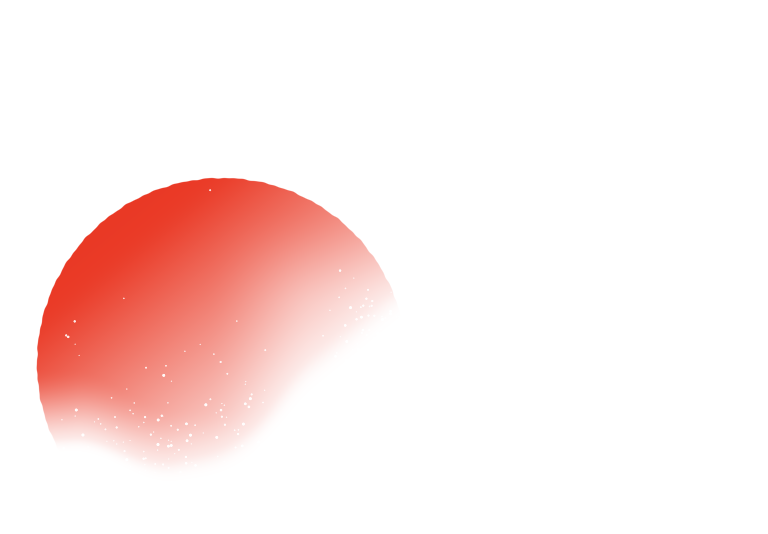
Reproduce this background procedurally as a WebGL 1 fragment shader.

```glsl
precision highp float;
uniform vec2 u_resolution;

const vec3 PAPER = vec3(1.0);
const vec3 RED = vec3(0.915, 0.22, 0.142);
const vec2 DISC_CENTER = vec2(0.4157, 0.3202); // in canvas heights
const float DISC_RADIUS = 0.3464;
const float EDGE_ROUGHNESS = 0.0016;           // in disc radii
const vec2 FADE_SLOPE = vec2(0.45, -0.55);
const float FADE_BASE = 0.56;
const float MIST_HALF_WIDTH = 0.26;
const float SPECK_GRID = 23.0;                 // cells per disc radius
const float SPECK_MIN = 0.0035;
const float SPECK_MAX = 0.0085;
const int SPECK_LAYERS = 3;

vec2 hash2(vec2 p) {
  vec3 h = fract(p.xyx * vec3(0.1031, 0.1030, 0.0973));
  h += dot(h, h.yzx + 33.33);
  return fract((h.xx + h.yz) * h.zy);
}

float softFloor(float v) {
  return 0.5 * (v + sqrt(v * v + 0.003));
}

float blob(vec2 q, vec2 center, vec2 size) {
  vec2 d = (q - center) / size;
  return exp(-dot(d, d));
}

// Signed distance to a disc with a slightly torn rim
float discDistance(vec2 q) {
  float a = atan(q.y, q.x);
  float rough = sin(a * 41.0) + 0.7 * sin(a * 67.0 + 1.3) + 0.5 * sin(a * 113.0 + 4.0);
  return length(q) - 1.0 + EDGE_ROUGHNESS * rough;
}

// Amount of paper showing through: 0 is full ink, 1 is bare paper
float fadeAmount(vec2 q) {
  float diagonal = FADE_BASE + dot(q, FADE_SLOPE);
  diagonal += 0.14 * smoothstep(-0.1, 0.5, q.x) * (1.0 - smoothstep(0.3, 0.85, q.y));
  float ink = min(softFloor(1.0 - softFloor(diagonal)), 1.0);

  // Low mist, higher at the left rim
  float mistLine = mix(-0.29, -0.5, smoothstep(-0.8, -0.25, q.x));
  float mist = 1.0 - smoothstep(mistLine - MIST_HALF_WIDTH, mistLine + MIST_HALF_WIDTH, q.y);
  ink *= 1.0 - mist;
  return 1.0 - ink * smoothstep(0.01, 0.12, ink);
}

float speckDensity(vec2 q) {
  float d = 0.55 * blob(q, vec2(0.87, 0.12), vec2(0.19, 0.27));
  d += 0.26 * blob(q, vec2(-0.48, -0.47), vec2(0.38, 0.16));
  d += 0.18 * blob(q, vec2(-0.88, 0.12), vec2(0.16, 0.10));
  d += 0.24 * blob(q, vec2(0.09, -0.27), vec2(0.13, 0.28));
  d += 0.07 * blob(q, vec2(-0.34, -0.05), vec2(0.18, 0.15));
  return d;
}

// Cellular layers with at most one dot in each cell
float specks(vec2 q, float pixel) {
  float cover = 0.0;
  for (int i = 0; i < SPECK_LAYERS; i++) {
    float layer = float(i);
    vec2 shift = layer * vec2(0.37, 0.61);
    vec2 g = q * SPECK_GRID + shift;
    vec2 cell = floor(g);
    vec2 key = cell + 80.0 + layer * 57.0;
    vec2 spot = 0.25 + 0.5 * hash2(key);
    vec2 dice = hash2(key + 19.7);
    float present = step(dice.x, speckDensity((cell + 0.5 - shift) / SPECK_GRID));
    float radius = mix(SPECK_MIN, SPECK_MAX, dice.y * dice.y);
    float d = length(g - cell - spot) / SPECK_GRID - radius;
    float dot = 1.0 - smoothstep(-0.5 * pixel, 0.5 * pixel, d);
    cover = max(cover, present * dot * mix(0.6, 0.95, dice.y));
  }
  return cover;
}

void main() {
  vec2 p = gl_FragCoord.xy / u_resolution.y;
  vec2 q = (p - DISC_CENTER) / DISC_RADIUS;
  float pixel = 1.0 / (u_resolution.y * DISC_RADIUS);

  float disc = 1.0 - smoothstep(-0.75 * pixel, 0.75 * pixel, discDistance(q));
  float ink = disc * (1.0 - fadeAmount(q));
  ink *= 1.0 - specks(q, pixel);
  gl_FragColor = vec4(mix(PAPER, RED, ink), 1.0);
}
```
